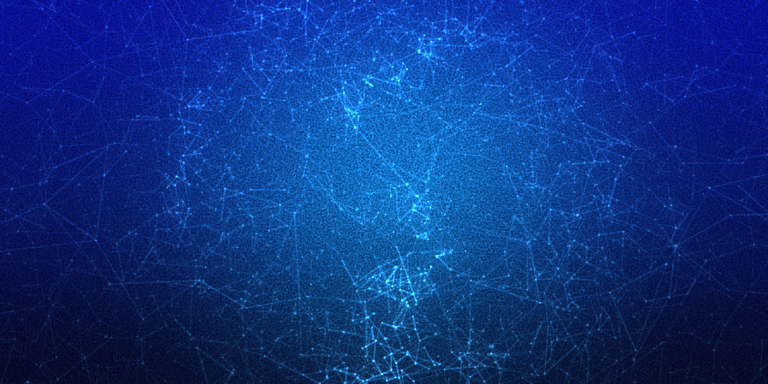
A WebGL 2 fragment shader for this background:

```glsl
#version 300 es
precision highp float;
// A glowing blue field covered by a web of thin lines and bright nodes.
// Jittered grids of several sizes give nodes joined to their neighbours;
// soft strands and a ring steer where the finest webs gather.
uniform vec2 u_resolution;
out vec4 outColor;

const vec3 SKY_TOP = vec3(0.035, 0.055, 0.57);
const vec3 SKY_MID = vec3(0.03, 0.07, 0.38);
const vec3 SKY_LOW = vec3(0.025, 0.035, 0.16);
const vec3 GLOW_HIGH = vec3(0.07, 0.46, 0.79);
const vec3 GLOW_LOW = vec3(0.05, 0.36, 0.57);
const vec3 LINE_COLOR = vec3(0.20, 0.62, 0.85);
const vec3 NODE_COLOR = vec3(0.25, 0.78, 0.95);

vec2 hash2(vec2 p) {
    vec3 q = fract(p.xyx * vec3(0.1031, 0.1030, 0.0973));
    q += dot(q, q.yzx + 33.33);
    return fract((q.xx + q.yz) * q.zy);
}

float gradientNoise(vec2 p) {
    vec2 cell = floor(p), f = fract(p);
    vec2 u = f * f * (3.0 - 2.0 * f);
    vec4 corner;
    for (int i = 0; i < 4; i++) {
        vec2 o = vec2(i % 2, i / 2);
        corner[i] = dot(hash2(cell + o) * 2.0 - 1.0, f - o);
    }
    return mix(mix(corner.x, corner.y, u.x), mix(corner.z, corner.w, u.x), u.y);
}

float segmentDistance(vec2 p, vec2 a, vec2 b) {
    vec2 ab = b - a;
    return length(p - a - ab * clamp(dot(p - a, ab) / dot(ab, ab), 0.0, 1.0));
}

float bell(float d, float width) {
    return exp(-d * d / (width * width));
}

float strand(vec2 p, vec2 a, vec2 b, float width) {
    return bell(segmentDistance(p, a, b), width);
}

vec2 nodeAt(vec2 cell) {
    return cell + 0.04 + 0.92 * hash2(cell + 17.0);
}

// One edge between the nodes of two cells; many are dropped or faint
float edge(vec2 p, vec2 cellA, vec2 cellB, float width) {
    vec2 a = nodeAt(cellA), b = nodeAt(cellB);
    float strength = smoothstep(0.25, 1.0, hash2(cellA + cellB + 71.0).x);
    float fade = smoothstep(2.1, 0.4, distance(a, b));
    return strength * fade * smoothstep(width, 0.0, segmentDistance(p, a, b));
}

// Returns line and node coverage of one web
vec2 web(vec2 p, float scale, float angle, float pixel) {
    float c = cos(angle), s = sin(angle);
    p = mat2(c, s, -s, c) * p * scale + scale * 7.0;
    vec2 cell = floor(p), cover = vec2(0.0);
    float width = scale * max(0.0042, 1.05 * pixel);
    for (int i = 0; i < 9; i++) {
        vec2 other = cell + vec2(i % 3, i / 3) - 1.0;
        if (i != 4) cover.x += edge(p, cell, other, width);
        float size = hash2(other + 43.0).y;
        float radius = width * mix(0.8, 1.7, size * size);
        float dotShape = smoothstep(radius, 0.0, distance(p, nodeAt(other)));
        cover.y += dotShape * mix(0.3, 1.0, size);
    }
    // Diagonals that cut across the corners of this cell
    vec2 side = vec2(1.0, 0.0);
    for (int i = 0; i < 4; i++) {
        vec2 next = vec2(-side.y, side.x);
        cover.x += edge(p, cell + side, cell + next, width);
        side = next;
    }
    return cover;
}

// Where the fine webs gather: streaks, a curling plume and a broad ring
float gathering(vec2 p) {
    p += 0.07 * vec2(gradientNoise(p * 6.0), gradientNoise(p * 6.0 + 31.0));
    float d = 0.8 * strand(p, vec2(0.92, 0.74), vec2(1.12, 0.88), 0.06);
    d += 0.4 * strand(p, vec2(0.67, 0.96), vec2(0.79, 0.99), 0.05);
    d += 0.4 * strand(p, vec2(0.50, 0.72), vec2(0.46, 0.46), 0.035);
    d += 0.4 * strand(p, vec2(0.93, 0.48), vec2(1.07, 0.45), 0.04);
    d += 0.6 * strand(p, vec2(1.07, 0.45), vec2(1.15, 0.33), 0.045);
    d += 0.7 * strand(p, vec2(1.15, 0.33), vec2(1.02, 0.22), 0.055);
    d += 0.7 * strand(p, vec2(1.02, 0.22), vec2(1.03, 0.03), 0.08);
    d += 0.5 * strand(p, vec2(0.92, 0.04), vec2(1.25, 0.06), 0.07);
    d += 0.4 * strand(p, vec2(1.71, 0.47), vec2(1.75, 0.35), 0.025);
    float ring = bell(length(p - vec2(1.05, 0.5)) - 0.48, 0.17);
    return d + 0.25 * ring * (1.0 + gradientNoise(p * 4.0));
}

void main() {
    vec2 p = gl_FragCoord.xy / u_resolution.y;
    p.x += 1.0 - 0.5 * u_resolution.x / u_resolution.y;
    float pixel = 1.0 / u_resolution.y;

    // Vertical gradient and central glow
    vec3 color = mix(SKY_LOW, SKY_MID, smoothstep(0.0, 0.55, p.y));
    color = mix(color, SKY_TOP, smoothstep(0.45, 1.0, p.y));
    float glow = bell(length((p - vec2(1.04, 0.54)) / vec2(1.08, 1.0)), 0.45);
    color = mix(color, mix(GLOW_LOW, GLOW_HIGH, smoothstep(0.05, 0.65, p.y)), 0.95 * glow);

    // Webs from coarse to fine; the fine ones follow the gathering
    float dense = gathering(p);
    vec2 cover = vec2(0.0);
    for (int i = 0; i < 7; i++) {
        float level = float(i);
        float scale = 5.0 * pow(1.3, level);
        float weight = mix(0.34 + 0.3 * glow, 0.9 * dense + 0.12 * glow, level / 6.0);
        cover += weight * web(p, scale, 0.4 + 1.3 * level, pixel);
    }
    color += LINE_COLOR * 0.55 * cover.x + NODE_COLOR * 0.65 * cover.y;
    color += LINE_COLOR * 0.07 * min(dense, 1.2);

    // Fine grain, stronger in the light
    float grain = gradientNoise(p * 223.0) + gradientNoise(p.yx * 187.0 + 57.0);
    color *= 1.0 + 0.25 * grain;
    color += vec3(0.05, 0.08, 0.08) * grain * (0.4 + glow);
    outColor = vec4(clamp(color, 0.0, 1.0), 1.0);
}
```
